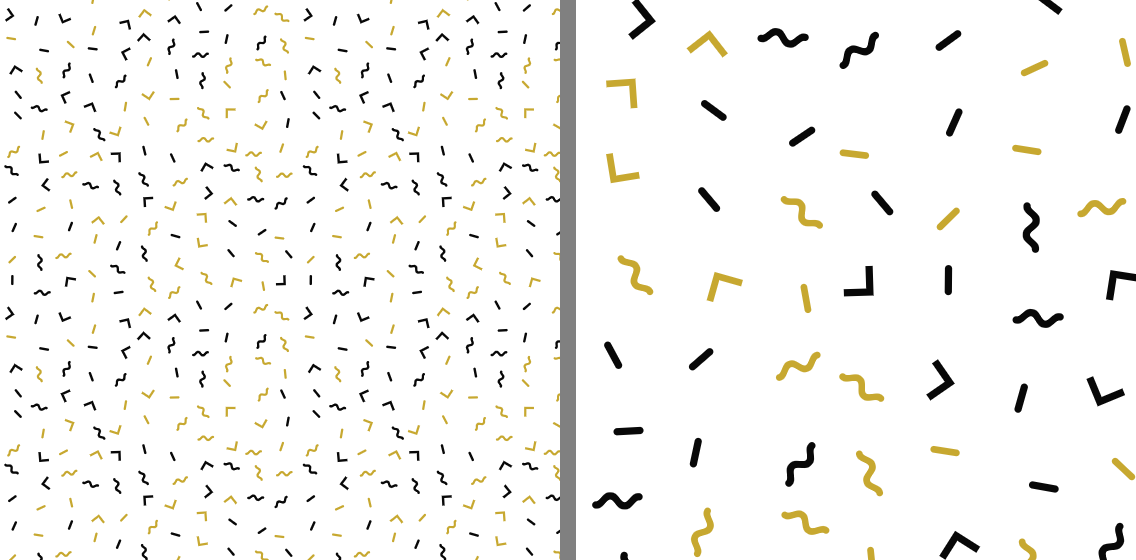
Left: the whole. Right: its middle third, enlarged.
Give the GLSL for this pattern, as a Shadertoy shader.

```glsl
// Draws a repeating confetti of black and gold bars, chevrons and squiggles on white.

#define CELLS 11.0            // grid cells along one repeat
#define REPEAT 0.533          // size of one repeat, in canvas heights
#define JITTER 0.42           // full range of the shift inside a cell
#define BLACK_HALF 0.00215    // half stroke width of black marks
#define GOLD_HALF 0.0020      // half stroke width of gold marks
#define BAR_HALF 0.0068       // half length of a bar between its caps
#define ARM 0.0155            // length of a chevron arm
#define WAVE_HALF 0.0128      // half length of a squiggle
#define WAVE_HEIGHT 0.0028    // amplitude of a squiggle
#define BLACK vec3(0.03)
#define GOLD vec3(0.78, 0.66, 0.19)
#define PAPER vec3(1.0)

const float PI = 3.14159265;

// Integer hash giving three values from 0 to 1
vec3 hash3(vec2 cell, uint seed) {
    uvec3 v = uvec3(uint(cell.x), uint(cell.y), seed) * 1664525u + 1013904223u;
    for (int i = 0; i < 2; i++) {
        v.x += v.y * v.z;
        v.y += v.z * v.x;
        v.z += v.x * v.y;
        v ^= v >> 16u;
    }
    return vec3(v & 65535u) / 65536.0;
}

mat2 rotation(float a) {
    return mat2(cos(a), sin(a), -sin(a), cos(a));
}

// Straight stroke with round caps
float barDistance(vec2 p, float halfWidth) {
    p.x -= clamp(p.x, -BAR_HALF, BAR_HALF);
    return length(p) - halfWidth;
}

// Right angle with a sharp corner and flat ends
float chevronDistance(vec2 p, float halfWidth) {
    p.x -= ARM * 0.35;
    p = rotation(-0.75 * PI) * vec2(p.x, abs(p.y));
    vec2 halfSize = vec2(0.5 * (ARM + halfWidth), halfWidth);
    vec2 q = abs(p - vec2(halfSize.x - halfWidth, 0.0)) - halfSize;
    return length(max(q, 0.0)) + min(max(q.x, q.y), 0.0);
}

// One and a half waves, from trough to crest, with round caps
float squiggleDistance(vec2 p, float halfWidth) {
    float k = 1.5 * PI / WAVE_HALF;
    float x = clamp(p.x, -WAVE_HALF, WAVE_HALF);
    float slope = WAVE_HEIGHT * k * cos(k * x);
    float across = (p.y + WAVE_HEIGHT * sin(k * x)) / sqrt(1.0 + slope * slope);
    return length(vec2(p.x - x, across)) - halfWidth;
}

void mainImage(out vec4 fragColor, in vec2 fragCoord) {
    float pixel = 1.0 / iResolution.y;
    float cellSize = REPEAT / CELLS;
    vec2 grid = fragCoord * pixel / cellSize;
    vec3 color = PAPER;

    for (int i = -1; i <= 1; i++) {
        // Each column slides by its own amount to hide the rows
        float column = floor(grid.x) + float(i);
        float slide = hash3(vec2(mod(column, CELLS), 0.0), 7u).x;
        for (int j = -1; j <= 1; j++) {
            float row = floor(grid.y - slide) + float(j);
            vec2 id = mod(vec2(column, row), CELLS);
            vec3 place = hash3(id, 23u);
            vec3 kind = hash3(id, 51u);

            vec2 center = vec2(column, row + slide) + 0.5 + (place.xy - 0.5) * JITTER;
            vec2 p = rotation(place.z * 2.0 * PI) * (grid - center) * cellSize;

            bool isGold = kind.x < 0.5;
            float halfWidth = isGold ? GOLD_HALF : BLACK_HALF;
            float d = kind.y < 0.34 ? barDistance(p, halfWidth)
                    : kind.y < 0.67 ? chevronDistance(p, halfWidth)
                    : squiggleDistance(p, halfWidth);

            float coverage = clamp(0.5 - d / pixel, 0.0, 1.0);
            color = mix(color, isGold ? GOLD : BLACK, coverage);
        }
    }
    fragColor = vec4(color, 1.0);
}
```
